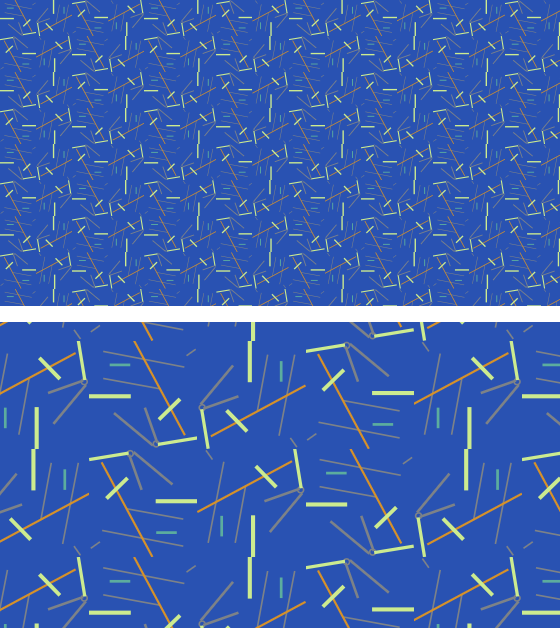
Top, the full canvas; bottom, a detail of the centre.
A WebGL 1 fragment shader for this pattern:

```glsl
precision highp float;
// Scattered fine strokes on blue: one square tile, quarter-turned along a four-step cycle.

uniform vec2 u_resolution;

const float ROWS = 8.485;         // tiles down the canvas height
const float QUARTER_TURN = 1.5707963;

const vec3 BLUE = vec3(0.16, 0.32, 0.70);
const vec3 LIME = vec3(0.80, 0.92, 0.56);
const vec3 ORANGE = vec3(0.84, 0.57, 0.16);
const vec3 GREY = vec3(0.49, 0.51, 0.53);
const vec3 TEAL = vec3(0.36, 0.68, 0.62);

// Share of a pixel covered by a band centred on zero
float band(float d, float halfWidth, float pixel) {
  return clamp((halfWidth - d) / pixel + 0.5, 0.0, 1.0)
       - clamp((-halfWidth - d) / pixel + 0.5, 0.0, 1.0);
}

// Straight stroke with flat ends
float stroke(vec2 p, vec2 a, vec2 b, float width, float pixel) {
  vec2 span = b - a;
  float len = length(span);
  vec2 dir = span / len;
  vec2 rel = p - 0.5 * (a + b);
  float along = dot(rel, dir);
  float across = dot(rel, vec2(-dir.y, dir.x));
  return band(along, 0.5 * len, pixel) * band(across, 0.5 * width, pixel);
}

float ring(vec2 p, vec2 center, float radius, float width, float pixel) {
  return band(length(p - center) - radius, 0.5 * width, pixel);
}

vec2 rotate(vec2 p, float angle) {
  float c = cos(angle);
  float s = sin(angle);
  return vec2(c * p.x + s * p.y, c * p.y - s * p.x);
}

// Tile artwork in 0..1, y pointing down
vec3 motif(vec2 p, float pixel) {
  vec3 color = BLUE;

  // hairlines
  float hair = stroke(p, vec2(0.13, 0.10), vec2(0.88, 0.245), 0.015, pixel);
  hair = max(hair, stroke(p, vec2(0.13, 0.35), vec2(0.65, 0.445), 0.015, pixel));
  hair = max(hair, stroke(p, vec2(0.90, 0.14), vec2(0.985, 0.08), 0.015, pixel));
  color = mix(color, GREY, hair);

  // grey pair meeting at a small ring
  float pair = stroke(p, vec2(0.23, 0.67), vec2(0.59, 0.97), 0.024, pixel);
  pair = max(pair, stroke(p, vec2(0.515, 0.62), vec2(0.63, 0.945), 0.024, pixel));
  pair = max(pair, ring(p, vec2(0.62, 0.955), 0.027, 0.015, pixel));
  color = mix(color, GREY, pair);

  // long accent and short dash
  color = mix(color, ORANGE, stroke(p, vec2(0.415, 0.0), vec2(0.885, 0.875), 0.020, pixel));
  color = mix(color, TEAL, stroke(p, vec2(0.19, 0.225), vec2(0.38, 0.225), 0.025, pixel));

  // bright bars
  float bars = stroke(p, vec2(-0.1, 0.515), vec2(0.385, 0.515), 0.038, pixel);
  bars = max(bars, stroke(p, vec2(0.645, 0.73), vec2(0.84, 0.54), 0.036, pixel));
  bars = max(bars, stroke(p, vec2(0.635, 0.96), vec2(1.0, 0.90), 0.030, pixel));
  return mix(color, LIME, bars);
}

void main() {
  // grid starts at the top left corner
  float tileSize = u_resolution.y / ROWS;
  vec2 grid = vec2(gl_FragCoord.x, u_resolution.y - gl_FragCoord.y) / tileSize;
  vec2 cell = floor(grid);

  // each column adds one quarter turn, each row two
  float turns = mod(cell.x + 2.0 * cell.y, 4.0);
  vec2 local = rotate(fract(grid) - 0.5, turns * QUARTER_TURN) + 0.5;

  gl_FragColor = vec4(motif(local, 1.0 / tileSize), 1.0);
}
```
